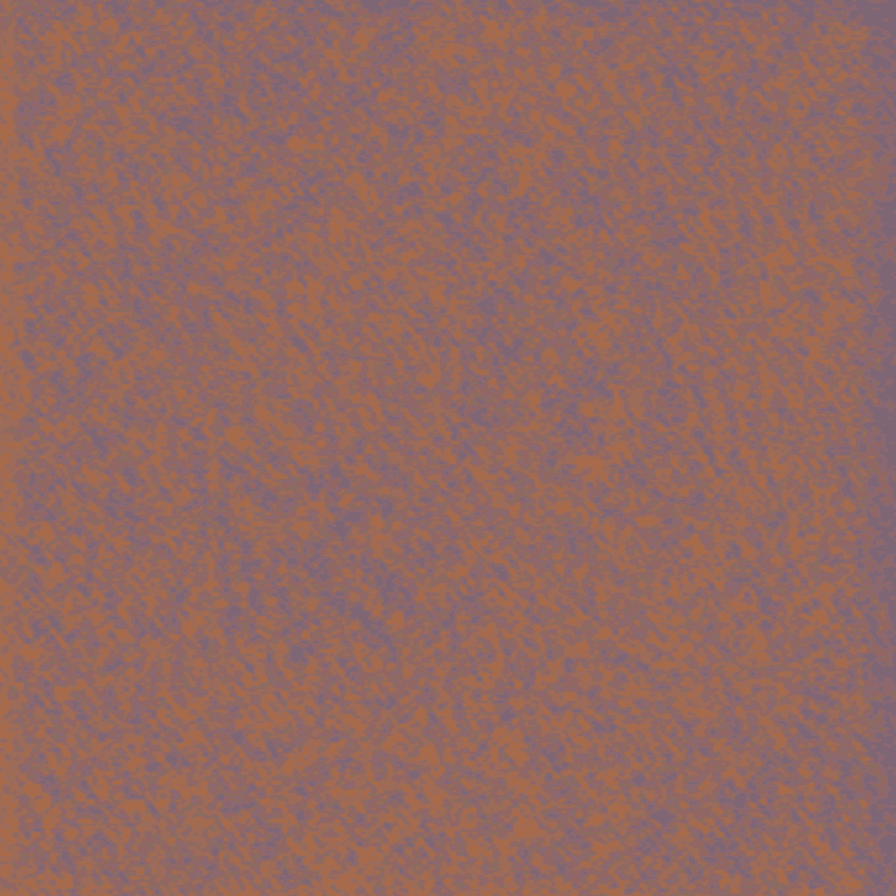
Write a WebGL 1 fragment shader that draws this texture.

```glsl
precision highp float;
uniform vec2 u_resolution;

// Palette, from cool to warm
const vec3 PLUM  = vec3(0.495, 0.400, 0.455);
const vec3 MAUVE = vec3(0.550, 0.410, 0.440);
const vec3 ROSE  = vec3(0.572, 0.400, 0.390);
const vec3 OLIVE = vec3(0.550, 0.420, 0.378);
const vec3 CLAY  = vec3(0.610, 0.420, 0.350);
const vec3 RUST  = vec3(0.655, 0.420, 0.295);

// Tone levels, in standard deviations, where one colour gives way to the next
const float MAUVE_LEVEL = -1.38;
const float MID_LEVEL   = -0.74;
const float CLAY_LEVEL  = 0.30;
const float RUST_LEVEL  = 1.24;
const float OLIVE_LEVEL = 0.36;
const float SOFTNESS    = 0.16;

// Cells across the canvas
const vec2 STREAK_FREQ = vec2(58.0, 165.0);
const vec2 CROSS_FREQ  = vec2(64.0, 170.0);
const vec2 GRAIN_FREQ  = vec2(170.0, 190.0);
const vec2 THREAD_FREQ = vec2(150.0, 300.0);
const float MOTTLE_FREQ = 9.0;

const float STREAK_ANGLE = -0.90;
const float CROSS_ANGLE  = 0.80;

// Weights whose squares add up to about one
const float STREAK_WEIGHT = 0.62;
const float CROSS_WEIGHT  = 0.36;
const float GRAIN_WEIGHT  = 0.56;
const float THREAD_WEIGHT = 0.38;
const float MOTTLE_WEIGHT = 0.16;

// Tone shift and reach at the borders
const float LEFT_SHIFT   = 1.0;
const float RIGHT_SHIFT  = -1.5;
const float TOP_SHIFT    = -0.9;
const float BOTTOM_SHIFT = 0.5;
const float LEFT_REACH   = 0.035;
const float RIGHT_REACH  = 0.060;
const float TOP_REACH    = 0.030;
const float BOTTOM_REACH = 0.025;
const float BORDER_CALM  = 0.35;

const float NOISE_DEVIATION = 0.2145;

float hash(vec2 p) {
  return fract(sin(dot(p, vec2(127.1, 311.7))) * 43758.5453);
}

// Value noise with zero mean and unit deviation
float noise(vec2 p) {
  vec2 cell = floor(p);
  vec2 f = fract(p);
  f = f * f * (3.0 - 2.0 * f);
  float low = mix(hash(cell), hash(cell + vec2(1.0, 0.0)), f.x);
  float high = mix(hash(cell + vec2(0.0, 1.0)), hash(cell + vec2(1.0, 1.0)), f.x);
  return (mix(low, high, f.y) - 0.5) / NOISE_DEVIATION;
}

// Coordinates along and across a direction
vec2 alignTo(vec2 p, float angle) {
  vec2 dir = vec2(cos(angle), sin(angle));
  return vec2(dot(p, dir), dot(p, vec2(-dir.y, dir.x)));
}

float border(float dist, float reach) {
  return 1.0 - smoothstep(0.0, reach, dist);
}

float above(float level, float value) {
  return smoothstep(level - SOFTNESS, level + SOFTNESS, value);
}

void main() {
  vec2 uv = gl_FragCoord.xy / u_resolution;
  vec2 p = gl_FragCoord.xy / u_resolution.y;

  // Diagonal brushing over fine grain and flat threads
  float tone = STREAK_WEIGHT * noise(alignTo(p, STREAK_ANGLE) * STREAK_FREQ)
             + CROSS_WEIGHT * noise(alignTo(p, CROSS_ANGLE) * CROSS_FREQ + 37.0)
             + GRAIN_WEIGHT * noise(p * GRAIN_FREQ + 71.0)
             + THREAD_WEIGHT * noise(p * THREAD_FREQ + 13.0)
             + MOTTLE_WEIGHT * noise(p * MOTTLE_FREQ + 5.0);

  // Warm and cool borders
  float left = border(uv.x, LEFT_REACH);
  float right = border(1.0 - uv.x, RIGHT_REACH);
  float top = border(1.0 - uv.y, TOP_REACH);
  float bottom = border(uv.y, BOTTOM_REACH);
  tone *= 1.0 - BORDER_CALM * max(left, right);
  tone += LEFT_SHIFT * left + RIGHT_SHIFT * right
        + TOP_SHIFT * top + BOTTOM_SHIFT * bottom;

  // Stepped colours, with two interwoven middle tones
  float weave = noise(p * THREAD_FREQ + 203.0);
  vec3 middle = mix(ROSE, OLIVE, above(OLIVE_LEVEL, weave));
  vec3 color = mix(PLUM, MAUVE, above(MAUVE_LEVEL, tone));
  color = mix(color, middle, above(MID_LEVEL, tone));
  color = mix(color, CLAY, above(CLAY_LEVEL, tone));
  color = mix(color, RUST, above(RUST_LEVEL, tone));
  gl_FragColor = vec4(color, 1.0);
}
```
